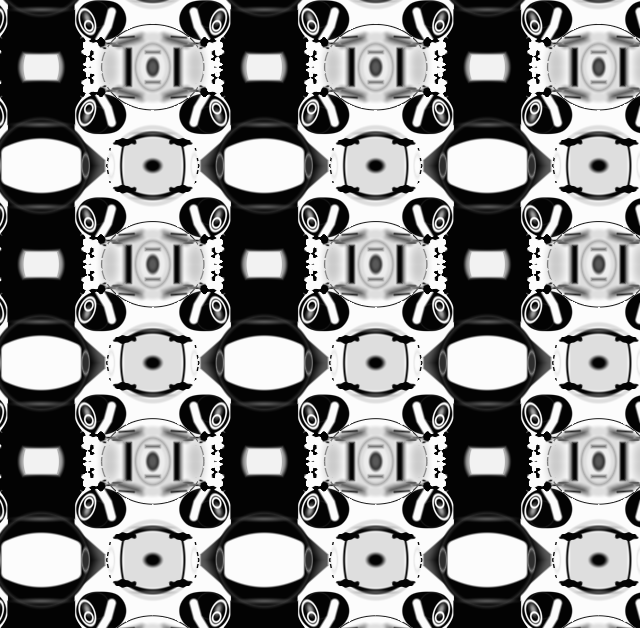
Reproduce this pattern procedurally as a WebGL 2 fragment shader.

```glsl
#version 300 es
precision highp float;

uniform vec2 u_resolution;
out vec4 outColor;

#define VIEW_HEIGHT 11.31
#define TILE vec2(4.016, 3.55)
#define PHASE vec2(0.743, 3.0)
#define ROUGHNESS 0.14
#define BLACK 0.01
#define DARK 0.18
#define DIM 0.35
#define MID 0.61
#define LIGHT 0.87
#define WHITE 0.99

float pixel;

float hash(vec2 p) {
  return fract(sin(dot(p, vec2(127.1, 311.7))) * 43758.5453);
}

float noise(vec2 p) {
  vec2 i = floor(p), f = fract(p);
  f = f * f * (3.0 - 2.0 * f);
  return mix(mix(hash(i), hash(i + vec2(1, 0)), f.x),
             mix(hash(i + vec2(0, 1)), hash(i + 1.0), f.x), f.y);
}

float ellipse(vec2 p, vec2 r) { return (length(p / r) - 1.0) * min(r.x, r.y); }

float box(vec2 p, vec2 b) {
  vec2 d = abs(p) - b;
  return length(max(d, 0.0)) + min(max(d.x, d.y), 0.0);
}

float segment(vec2 p, vec2 a, vec2 b) {
  vec2 d = b - a;
  return length(p - a - d * clamp(dot(p - a, d) / dot(d, d), 0.0, 1.0));
}

float smoothMax(float a, float b, float k) {
  float h = max(k - abs(a - b), 0.0) / k;
  return max(a, b) + h * h * k * 0.25;
}

vec2 turn(vec2 p, float a) {
  return vec2(cos(a) * p.x + sin(a) * p.y, cos(a) * p.y - sin(a) * p.x);
}

void paint(inout float g, float d, float tone, float soft) {
  float e = soft + pixel;
  g = mix(g, tone, 1.0 - smoothstep(-e, e, d));
}

void ear(inout float g, vec2 p) {
  float body = smoothMax(ellipse(p - vec2(1.08, 0.86), vec2(0.45, 0.38)), p.y - 1.22, 0.1);
  paint(g, body, BLACK, 0.0);
  paint(g, max(abs(ellipse(p - vec2(0.98, 0.95), vec2(0.24))) - 0.006, body), 0.12, 0.01);
  float finger = min(segment(p, vec2(1.03, 0.46), vec2(1.2, 0.74)),
                     segment(p, vec2(1.2, 0.74), vec2(1.27, 1.0)));
  paint(g, finger - 0.075, WHITE, 0.012);
  // nested leaf
  vec2 l = turn(p - vec2(0.83, 0.82), 0.35);
  float leaf = ellipse(l, vec2(0.13, 0.23));
  paint(g, abs(leaf) - 0.014, WHITE, 0.0);
  paint(g, ellipse(l - vec2(0.02, 0.06), vec2(0.05, 0.1)), MID, 0.03);
  paint(g, abs(ellipse(l + vec2(0.0, 0.08), vec2(0.07, 0.09))) - 0.015, WHITE, 0.0);
}

void pill(inout float g, vec2 p) {
  float cap = max(ellipse(p, vec2(0.4, 0.44)), p.y - 0.24 - 0.15 * p.x * p.x);
  paint(g, cap, MID, 0.035);
  float body = max(ellipse(p, vec2(0.33, 0.48)), p.y - 0.23);
  paint(g, body, 0.95, 0.015);
  paint(g, max(abs(ellipse(p, vec2(0.33, 0.48))) - 0.004, p.y - 0.22), MID, 0.006);
}

void flower(inout float g, vec2 p, float grain) {
  // dashed dome and side panels
  paint(g, max(abs(ellipse(p, vec2(0.92, 0.77))) - 0.008, 0.45 - grain), BLACK, 0.0);
  paint(g, ellipse(p - vec2(0.77, 0.08), vec2(0.15, 0.28)), 0.8, 0.12);
  paint(g, box(p - vec2(0.88, 0.43), vec2(0.24, 0.03)) + 0.2 * (grain - 0.4), DIM, 0.04);
  paint(g, ellipse(p - vec2(0.97, 0.46), vec2(0.14, 0.08)) + ROUGHNESS * (grain - 0.5), BLACK, 0.0);
  paint(g, box(p - vec2(1.11, 0.0), vec2(0.018, 0.4)) + ROUGHNESS * (grain - 0.5), BLACK, 0.0);
  // fan and core
  paint(g, box(p, vec2(0.38, 0.46)), LIGHT, 0.06);
  paint(g, segment(p, vec2(0.2, 0.54), vec2(0.6, 0.42)) - 0.06, DIM, 0.07);
  paint(g, segment(p, vec2(0.34, 0.55), vec2(0.6, 0.53)) - 0.012, BLACK, 0.015);
  paint(g, ellipse(p - vec2(0.0, 0.54), vec2(0.19, 0.09)), LIGHT, 0.04);
  paint(g, box(p - vec2(0.46, 0.0), vec2(0.06, 0.34)), DIM, 0.05);
  paint(g, box(p - vec2(0.43, 0.0), vec2(0.045, 0.34)), BLACK, 0.02);
  paint(g, abs(ellipse(p, vec2(0.31, 0.42))) - 0.012, MID, 0.025);
  paint(g, ellipse(p, vec2(0.22, 0.32)), 0.93, 0.02);
  paint(g, box(p - vec2(0.0, 0.27), vec2(0.13, 0.02)), DIM, 0.03);
  paint(g, ellipse(p, vec2(0.115, 0.17)), DARK, 0.02);
  paint(g, ellipse(p, vec2(0.07, 0.11)), DIM, 0.03);
}

void lens(inout float g, vec2 p) {
  float r = length(p);
  paint(g, max(r - 0.95, 0.6 - p.x), WHITE, 0.0);
  float cone = max(max(p.y - mix(0.45, 0.1, (p.x - 0.75) / 0.4), p.x - 1.15), 0.6 - p.x);
  paint(g, cone, mix(BLACK, DIM, smoothstep(0.85, 1.15, p.x + 0.4 * p.y)), 0.015);
  paint(g, r - 0.88, BLACK, 0.01);
  paint(g, abs(r - 0.84) - 0.02, DARK, 0.035);
  paint(g, ellipse(p - vec2(0.0, 0.74), vec2(0.32, 0.035)), DIM, 0.03);
  float side = ellipse(p - vec2(0.8, 0.0), vec2(0.065, 0.2));
  paint(g, side, DARK, 0.01);
  paint(g, abs(side) - 0.006, MID, 0.006);
  paint(g, smoothMax(p.x - 0.72, p.y + 0.36 * p.x * p.x - 0.49, 0.08), WHITE, 0.012);
}

void oval(inout float g, vec2 p, float grain) {
  // dome arcs, panel and frame
  float drop = 0.7 * p.x * p.x;
  paint(g, max(abs(p.y + drop - 0.69) - 0.04, p.x - 0.55), LIGHT, 0.015);
  paint(g, max(abs(p.y + drop - 0.57) - 0.045, p.x - 0.45), BLACK, 0.015);
  paint(g, ellipse(p - vec2(0.0, 0.58), vec2(0.2, 0.025)), DIM, 0.025);
  paint(g, max(p.x - 0.52, p.y + 0.4 * p.x * p.x - 0.5), LIGHT, 0.015);
  paint(g, box(p - vec2(0.57 - 0.3 * p.y * p.y, 0.0), vec2(0.018, 0.36)), BLACK, 0.008);
  paint(g, ellipse(p - vec2(0.5, 0.43), vec2(0.16, 0.065)) + 0.06 * (grain - 0.5), BLACK, 0.0);
  paint(g, abs(ellipse(p - vec2(0.75, 0.0), vec2(0.06, 0.2))) - 0.005, LIGHT, 0.015);
  paint(g, max(box(p - vec2(0.83 - 0.2 * p.y, 0.0), vec2(0.012, 0.36)), 0.4 - grain), BLACK, 0.0);
  paint(g, ellipse(p, vec2(0.15, 0.115)), BLACK, 0.035);
}

void main() {
  pixel = 0.75 * VIEW_HEIGHT / u_resolution.y;
  vec2 p = gl_FragCoord.xy / u_resolution.y * VIEW_HEIGHT - PHASE;
  vec2 q = abs(mod(p + 0.5 * TILE, TILE) - 0.5 * TILE);
  vec2 far = 0.5 * TILE - q;
  float grain = noise(q * vec2(13.0, 21.0));

  // dark column with a ragged edge
  float g = WHITE;
  float edge = 0.78 - 0.17 * smoothstep(0.4, 0.8, q.y);
  float ragged = ROUGHNESS * (grain - 0.5) * (1.0 - smoothstep(0.45, 0.65, q.y));
  paint(g, q.x - edge + ragged, BLACK, 0.0);

  ear(g, q);
  flower(g, vec2(far.x, q.y), grain);
  oval(g, far, grain);
  lens(g, vec2(q.x, far.y));
  pill(g, q);
  outColor = vec4(vec3(g), 1.0);
}
```
